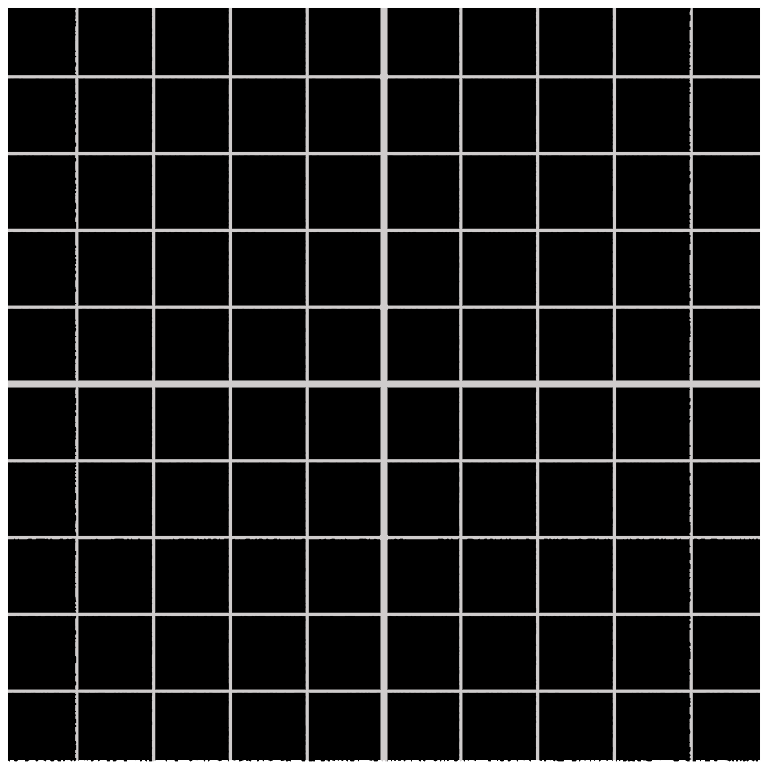
This pattern is drawn by a Shadertoy shader. Its source:

```glsl
// Black ten by ten grid with pale lines, a heavier central cross and a white border.

const float CELLS = 10.0;
const float LINE_HALF = 0.00215;
const float AXIS_HALF = 0.0046;
const float BORDER = 0.0104;
const float GRAIN = 420.0;
const vec3 PANEL = vec3(0.0);
const vec3 LINE = vec3(0.81, 0.80, 0.80);
const vec3 FRAME = vec3(1.0);

// Sine-free hash, 0 to 1
float hash(vec2 p) {
    vec3 q = fract(vec3(p.xyx) * 0.1031);
    q += dot(q, q.yzx + 33.33);
    return fract((q.x + q.y) * q.z);
}

// Smooth noise along one line, with its own seed
float noise(float t, float seed) {
    float cell = floor(t);
    float f = smoothstep(0.0, 1.0, t - cell);
    return mix(hash(vec2(cell, seed)), hash(vec2(cell + 1.0, seed)), f);
}

// Depth of the small nicks in an edge
float nick(float along, float seed, float depth) {
    return depth * smoothstep(0.5, 0.8, noise(along * GRAIN, seed));
}

// Pixel coverage of a shape from its signed distance
float coverage(float dist, float pixel) {
    return clamp(0.5 - dist / pixel, 0.0, 1.0);
}

float isIndex(float index, float target) {
    return 1.0 - step(0.5, abs(index - target));
}

float halfWidth(float index) {
    return mix(LINE_HALF, AXIS_HALF, isIndex(index, CELLS * 0.5));
}

// Signed distance to the nearest grid line, nicked on its lower side
float lineDistance(float across, float along, float index, float seed, float depth) {
    float offset = across - index / CELLS;
    float wear = nick(along, index + seed, depth) * step(offset, 0.0);
    return abs(offset) - halfWidth(index) + wear;
}

// Small round knots on every third crossing
float knotDistance(vec2 uv, vec2 index) {
    float radius = max(halfWidth(index.x), halfWidth(index.y)) * 1.3;
    vec2 phase = mod(index + vec2(1.0, 0.0), 3.0);
    float absent = step(0.5, phase.x + phase.y);
    return length(uv - index / CELLS) - radius + absent;
}

void mainImage(out vec4 fragColor, in vec2 fragCoord) {
    vec2 uv = fragCoord / iResolution.xy;
    vec2 pixel = 1.0 / iResolution.xy;
    float pixelSize = max(pixel.x, pixel.y);
    vec2 index = clamp(floor(uv * CELLS + 0.5), 1.0, CELLS - 1.0);

    // Outer columns and one lower row are the most worn
    float columnWear = mix(0.0002, 0.0013, isIndex(abs(index.x - 5.0), 4.0));
    float rowWear = mix(0.0001, 0.0008, isIndex(index.y, 3.0));
    columnWear *= 1.0 - isIndex(index.x, 5.0);
    rowWear *= 1.0 - isIndex(index.y, 5.0);

    // Grid lines and knots
    float column = lineDistance(uv.x, uv.y, index.x, 11.0, columnWear);
    float row = lineDistance(uv.y, uv.x, index.y, 47.0, rowWear);
    float grid = max(coverage(column, pixel.x), coverage(row, pixel.y));
    grid = max(grid, coverage(knotDistance(uv, index), pixelSize));

    // White border with a ragged bottom edge
    vec2 edge = min(uv, 1.0 - uv);
    float bottomWear = nick(uv.x, 83.0, 0.0018) * step(uv.y, 0.5);
    float frame = max(coverage(edge.x - BORDER, pixel.x),
                      coverage(edge.y - BORDER + bottomWear, pixel.y));

    vec3 color = mix(PANEL, LINE, grid);
    color = mix(color, FRAME, frame);
    fragColor = vec4(color, 1.0);
}
```
